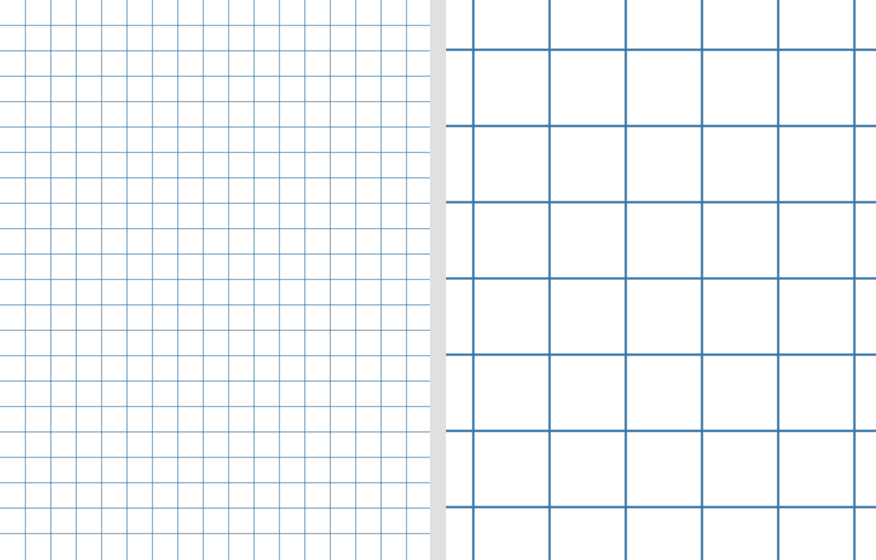
Left: the whole. Right: its middle third, enlarged.
This pattern is drawn by a Shadertoy shader. Its source:

```glsl
const vec3 PAPER = vec3(1.0);
const vec3 INK = vec3(0.22, 0.47, 0.67);
const float PITCH = 0.04537;           // line spacing, in canvas heights
const float LINE_WIDTH = 0.0014;       // in canvas heights
const vec2 LINE_COUNT = vec2(16.0, 21.0);
const float EDGE_SOFTNESS = 1.0;       // in pixels

// Signed distance to the nearest ruled line on each axis; none lie on the border
vec2 ruledLineOffset(vec2 p) {
    vec2 index = clamp(floor(p / PITCH + 0.5), vec2(1.0), LINE_COUNT);
    return p - index * PITCH;
}

// Ink coverage, preserving the total ink of lines thinner than a pixel
vec2 lineCoverage(vec2 offset, float softness) {
    vec2 edge = vec2(softness);
    float halfWidth = 0.5 * LINE_WIDTH;
    return smoothstep(-edge, edge, offset + halfWidth)
         - smoothstep(-edge, edge, offset - halfWidth);
}

void mainImage(out vec4 fragColor, in vec2 fragCoord) {
    // Canvas heights, measured from the top left corner
    vec2 p = vec2(fragCoord.x, iResolution.y - fragCoord.y) / iResolution.y;
    float softness = EDGE_SOFTNESS / iResolution.y;

    // Join vertical and horizontal lines
    vec2 coverage = lineCoverage(ruledLineOffset(p), softness);
    float ink = 1.0 - (1.0 - coverage.x) * (1.0 - coverage.y);

    fragColor = vec4(mix(PAPER, INK, ink), 1.0);
}
```
